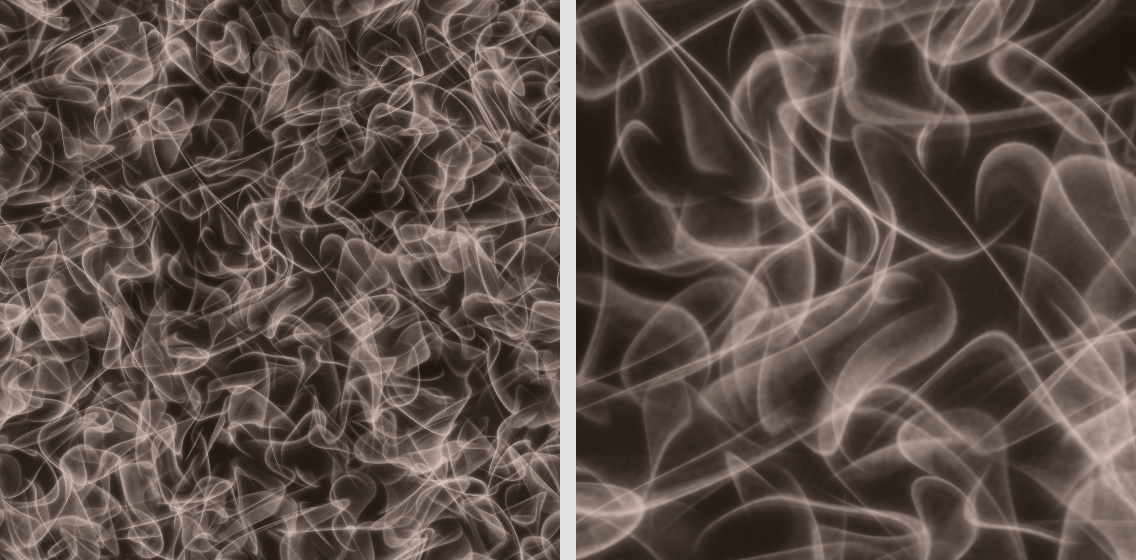
Left, the full canvas; right, a detail of the centre.
Give the GLSL for this texture, as a WebGL 2 fragment shader.

```glsl
#version 300 es
precision highp float;

uniform vec2 u_resolution;
out vec4 fragColor;

const float TAU = 6.2831853;

// Values to tune
const int LAYERS = 8;              // sheets of wisps laid over each other
const float FIRST_CELLS = 6.0;     // cells across in the coarsest layer
const float EDGE = 0.003;          // width of the crisp rim, in canvas units
const float WARP = 0.085;          // strength of the swirling
const float BODY = 0.7;            // density of the veil behind a rim
const float RIM = 0.5;             // extra density on the rim
const float GAIN = 1.08;           // overall density
const float HAZE = 0.1;            // faint smoke between the wisps
const float GRAIN = 0.2;
const float GRAIN_CELLS = 360.0;
const vec3 SHADOW = vec3(0.09, 0.055, 0.037);
const vec3 LIGHT = vec3(0.90, 0.81, 0.775);

vec3 hash(vec3 p) {
    p = fract((p + 7.0) * vec3(0.1031, 0.1030, 0.0973));
    p += dot(p, p.yxz + 33.33);
    return fract((p.xxy + p.yxx) * p.zyx);
}

// Value noise that wraps after a whole number of cells
float wrapNoise(vec2 uv, float cells, float seed) {
    vec2 p = uv * cells;
    vec2 i = floor(p);
    vec2 f = p - i;
    f = f * f * (3.0 - 2.0 * f);
    vec2 a = mod(i, cells);
    vec2 b = mod(i + 1.0, cells);
    float low = mix(hash(vec3(a, seed)).x, hash(vec3(b.x, a.y, seed)).x, f.x);
    float high = mix(hash(vec3(a.x, b.y, seed)).x, hash(vec3(b, seed)).x, f.x);
    return mix(low, high, f.y);
}

// Layered sines with whole frequencies, so the swirl wraps
vec2 swirl(vec2 p, float seed) {
    float k = 2.0;
    for (int i = 0; i < 4; i++) {
        vec3 phase = hash(vec3(float(i), seed, 41.0));
        p.x += WARP / k * sin(TAU * (k * p.y + p.x + phase.x));
        p.y += WARP / k * sin(TAU * (k * p.x - p.y + phase.y));
        k += 1.0 + float(i);
    }
    return p;
}

// One curled veil: crisp on the outside, fading toward its centre
float wisp(vec2 q, float turn, vec3 shape, vec3 style, float edge) {
    float c = cos(turn);
    float s = sin(turn);
    q = mat2(c, -s, s, c) * q;
    float theta = atan(q.y, q.x);
    float r = length(q);
    float radius = mix(0.35, 0.75, shape.x);
    float extent = mix(0.8, 2.2, shape.y);
    float taper = 1.0 - smoothstep(0.25, 1.0, abs(theta) / extent);
    float fade = mix(0.04, 0.34, shape.z * shape.z) * mix(0.25, 1.0, taper);

    float spiral = 0.3 * (style.y - 0.5);
    float depth = radius * (1.0 + spiral * theta) - r;
    float veil = smoothstep(-edge, 0.0, depth) * exp(-max(depth, 0.0) / fade);
    veil *= smoothstep(0.0, 0.6, r / radius);
    veil *= 0.8 + 0.2 * sin(6.0 * depth / fade + 2.0 * theta + TAU * style.z);
    float rim = exp(-abs(depth) / edge);
    return mix(0.15, 0.85, style.x) * taper * (BODY * veil + RIM * rim);
}

// A wrapping grid of scattered wisps
float wispLayer(vec2 uv, float cells, float seed) {
    vec2 p = uv * cells;
    vec2 home = floor(p);
    float density = 0.0;
    for (int y = -1; y <= 1; y++) {
        for (int x = -1; x <= 1; x++) {
            vec2 cell = home + vec2(x, y);
            vec2 id = mod(cell, cells);
            vec3 place = hash(vec3(id, seed));
            vec2 q = p - cell - place.xy;
            if (dot(q, q) > 1.2) continue;
            vec3 shape = hash(vec3(id, seed + 23.0));
            vec3 style = hash(vec3(id, seed + 57.0));
            density += wisp(q, TAU * place.z, shape, style, EDGE * cells);
        }
    }
    return density;
}

void main() {
    vec2 uv = gl_FragCoord.xy / u_resolution;

    // Overlapping layers, each swirled in its own way
    float density = 0.0;
    for (int i = 0; i < LAYERS; i++) {
        float seed = float(i) * 3.0 + 1.0;
        vec2 shift = hash(vec3(seed, 5.0, 11.0)).xy;
        density += wispLayer(swirl(uv + shift, seed), FIRST_CELLS + float(i), seed);
    }

    // Broad thick and thin regions
    vec2 drift = swirl(uv, 71.0);
    float cloud = 0.6 * wrapNoise(drift, 6.0, 83.0) + 0.4 * wrapNoise(drift, 13.0, 89.0);
    density = density * GAIN * mix(0.4, 1.6, cloud) + HAZE * 2.0 * cloud * cloud + 0.03;

    // Fine grain, then density to colour
    density *= 1.0 + GRAIN * (wrapNoise(uv, GRAIN_CELLS, 97.0) - 0.5);
    float glow = 1.0 - exp(-density);
    fragColor = vec4(mix(SHADOW, LIGHT, glow), 1.0);
}
```
